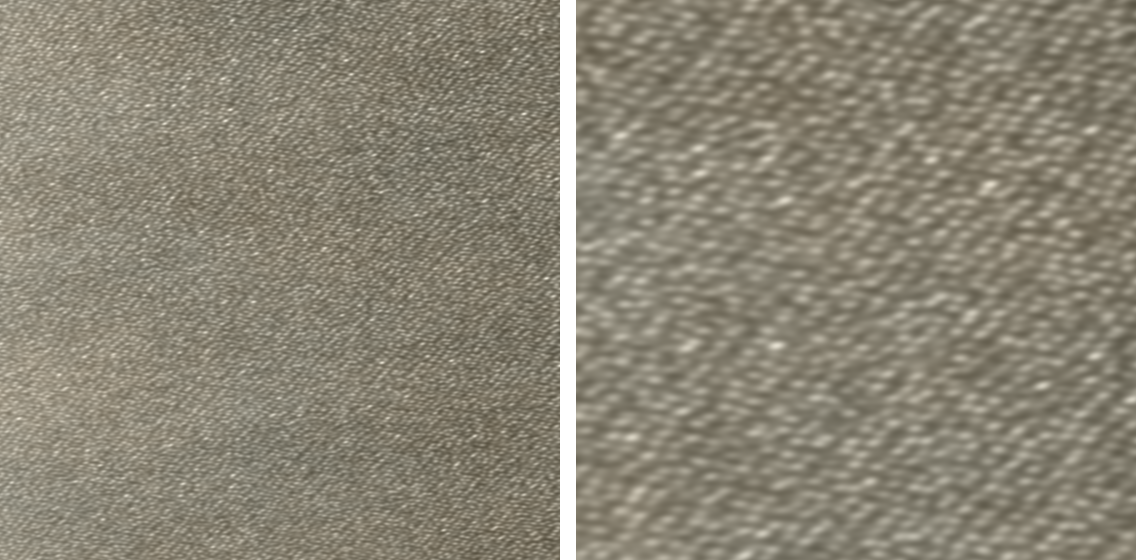
Left, the full canvas; right, a detail of the centre.
Give the GLSL for this texture, as a WebGL 1 fragment shader.

```glsl
precision highp float;
// Fine satin cloth in warm grey, lit from the left.
// A sheared, jittered lattice of small tilted stitches gives the weave;
// gradient noise adds thread wear, soft streaks and slow shifts of tint.

uniform vec2 u_resolution;

const vec3 CLOTH_TINT = vec3(0.022, 0.0, -0.062);
const vec3 WARM_SHIFT = vec3(0.014, 0.0, -0.012);
const vec2 STITCH_COUNT = vec2(72.0, 140.0);
const float STITCH_ASPECT = 2.0;
const float ROW_SHIFT = 0.66;
const float ROW_SLOPE = -0.17;
const float STITCH_TILT = 0.26;
const float MEAN_WEAVE = 0.43;

vec2 hash2(vec2 p) {
  vec3 h = fract(p.xyx * vec3(0.1031, 0.1030, 0.0973));
  h += dot(h, h.yzx + 33.33);
  return fract((h.xx + h.yz) * h.zy);
}

vec2 rotate(vec2 p, float angle) {
  float c = cos(angle);
  float s = sin(angle);
  return vec2(c * p.x + s * p.y, c * p.y - s * p.x);
}

float cornerSlope(vec2 cell, vec2 corner, vec2 f) {
  float angle = 6.2832 * hash2(cell + corner).x;
  return dot(vec2(cos(angle), sin(angle)), f - corner);
}

float gradientNoise(vec2 p) {
  vec2 cell = floor(p);
  vec2 f = p - cell;
  vec2 w = f * f * f * (f * (f * 6.0 - 15.0) + 10.0);
  float low = mix(cornerSlope(cell, vec2(0.0), f),
                  cornerSlope(cell, vec2(1.0, 0.0), f), w.x);
  float high = mix(cornerSlope(cell, vec2(0.0, 1.0), f),
                   cornerSlope(cell, vec2(1.0), f), w.x);
  return mix(low, high, w.y);
}

// One rounded thread, brighter on its upper side than below.
float stitch(vec2 d, float tilt, float brightness) {
  vec2 q = rotate(d, tilt);
  float body = exp(-q.x * q.x / 0.6 - q.y * q.y / 0.15);
  return body * (brightness + 0.9 * q.y);
}

// Sum of the stitches around p, with rare glints among them.
float weave(vec2 p, float tilt) {
  vec2 q = p * STITCH_COUNT;
  float sum = 0.0;
  for (int j = -2; j <= 2; j++) {
    float row = floor(q.y) + float(j);
    float x = q.x + row * ROW_SHIFT;
    for (int i = -1; i <= 1; i++) {
      float column = floor(x) + float(i);
      vec2 id = vec2(column, row);
      vec2 jitter = (hash2(id + 17.0) - 0.5) * vec2(0.4, 0.4);
      vec2 chance = hash2(id + 71.0);
      vec2 d = vec2(x - column, q.y - row) - 0.5 - jitter;
      float brightness = mix(0.5, 1.25, chance.x)
                       + 0.9 * smoothstep(0.94, 1.0, chance.y);
      float turn = tilt + 0.3 * (chance.y - 0.5);
      sum += stitch(d * vec2(STITCH_ASPECT, 1.0), turn, brightness);
    }
  }
  return sum;
}

void main() {
  vec2 uv = gl_FragCoord.xy / u_resolution;
  vec2 p = gl_FragCoord.xy / u_resolution.y;

  // Cloth lies slightly askew and wavers.
  vec2 waver = vec2(gradientNoise(p * 5.0), gradientNoise(p * 6.0 + 40.0));
  vec2 cloth = rotate(p, ROW_SLOPE) + waver * vec2(0.012, 0.006);
  float threads = weave(cloth, STITCH_TILT) - MEAN_WEAVE;

  // Fine wear breaks the rows into uneven clumps.
  vec2 worn = rotate(p, -0.04);
  float wear = 0.11 * gradientNoise(worn * vec2(90.0, 180.0) + 9.0)
             + 0.05 * gradientNoise(worn * vec2(24.0, 55.0) + 30.0);

  // Light falls off to the right, with broad streaks across the cloth.
  vec2 along = rotate(p, 0.12);
  float streaks = 0.05 * gradientNoise(along * vec2(2.0, 6.0) + 5.0)
                + 0.03 * gradientNoise(along * vec2(5.0, 16.0) + 60.0);
  float light = 0.588 - 0.19 * uv.x + 0.075 * uv.x * uv.x + streaks;

  // Weave stands out most toward the upper right.
  float contrast = mix(0.175, 0.235, smoothstep(0.3, 1.6, uv.x + uv.y));
  float value = light + contrast * threads + wear;

  // Tint drifts between warm and greenish grey.
  float drift = gradientNoise(along * vec2(3.0, 5.0) + 80.0)
              + 0.6 * gradientNoise(along * vec2(16.0, 30.0) + 95.0);
  vec3 color = vec3(value) + CLOTH_TINT + WARM_SHIFT * drift;
  gl_FragColor = vec4(clamp(color, 0.0, 1.0), 1.0);
}
```
